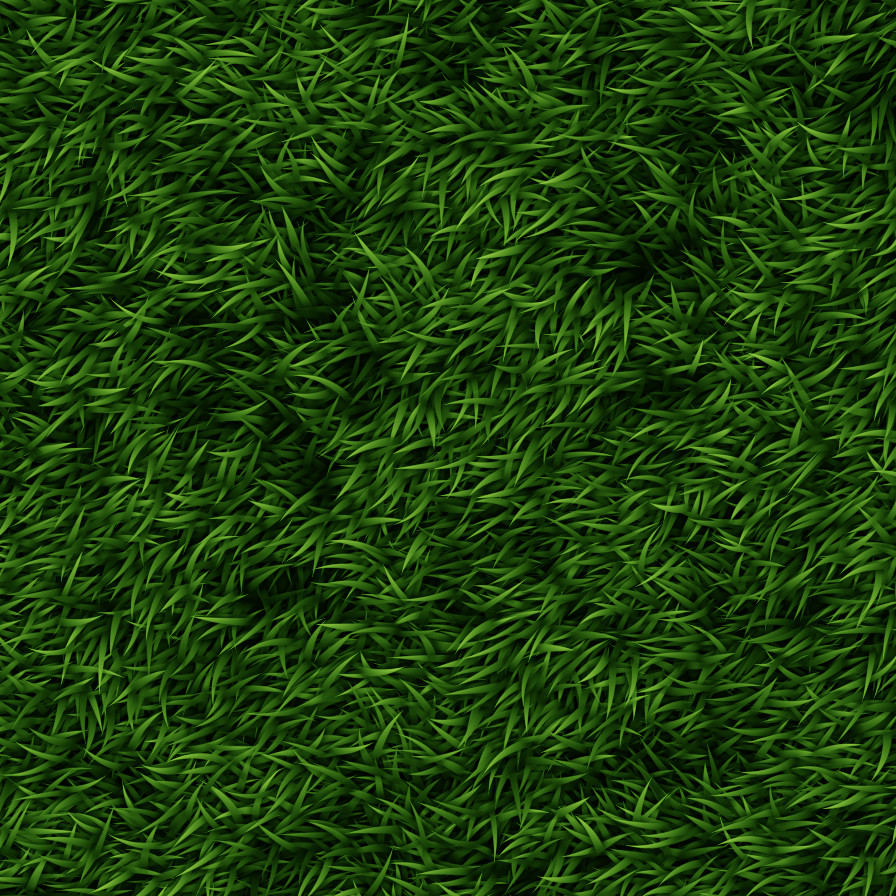
Give the GLSL for this texture, as a WebGL 2 fragment shader.

```glsl
#version 300 es
precision highp float;
// Dense grass lawn seen from above: layered, curved blades with dark roots and bright tips.
uniform vec2 u_resolution;
out vec4 fragColor;

const float CELL = 1.0 / 24.0;
const int LAYERS = 18;

float hash(vec2 p) {
    return fract(sin(dot(p, vec2(127.1, 311.7))) * 43758.5453);
}

vec4 hash4(vec2 p) {
    return vec4(hash(p), hash(p + 19.19), hash(p + 47.43), hash(p + 73.71));
}

float noise(vec2 p) {
    vec2 i = floor(p), f = fract(p);
    f = f * f * (3.0 - 2.0 * f);
    return mix(mix(hash(i), hash(i + vec2(1, 0)), f.x),
               mix(hash(i + vec2(0, 1)), hash(i + vec2(1, 1)), f.x), f.y);
}

// Lays one blade over the brightness already drawn below it.
float drawBlade(float below, vec2 offset, vec2 centre, vec4 rnd, float depth, float edge) {
    float clump = 0.25 * noise(centre * 11.0) + 0.75 * noise(centre * 25.0 + 5.0);
    clump = smoothstep(0.1, 0.7, clump);
    // Upper blades are missing in the hollows between tufts
    if (depth > 0.5 + 1.1 * clump) return below;

    // Most blades lean left, some point up and to the right
    float angle = 3.35 + 2.0 * (noise(centre * 9.0 + 31.0) - 0.5) + 1.8 * (rnd.x - 0.5);
    if (rnd.y < 0.27) angle = 0.6 + 1.5 * (rnd.x - 0.5);
    vec2 dir = vec2(cos(angle), sin(angle));
    vec2 q = vec2(dot(offset, dir), dot(offset, vec2(-dir.y, dir.x)));

    // Curved spine with a pointed tip
    float halfLength = CELL * mix(0.55, 0.9, rnd.z);
    float s = q.x / halfLength;
    float t = 0.5 + 0.5 * s;
    float bend = 0.5 * (fract(rnd.y * 13.0) - 0.5);
    float across = (q.y - bend * halfLength * (s * s - 0.3)) / sqrt(1.0 + 4.0 * bend * bend * s * s);
    float width = mix(0.0033, 0.0052, fract(rnd.z * 17.0)) * (1.0 - t * t);
    float d = abs(across) - width;

    float rootFade = smoothstep(0.0, 0.3, t);
    float body = (1.0 - smoothstep(-edge, edge, d)) * rootFade;
    float shadow = (1.0 - smoothstep(0.0, 0.008, d)) * rootFade * (1.0 - smoothstep(0.8, 1.05, t));

    // Brighter toward the tip and on the upper side
    float side = clamp(across / max(width, 0.001), -1.0, 1.0) * dir.x;
    float shade = 0.06 + 1.04 * clamp(t, 0.0, 1.0);
    shade *= mix(0.55, 1.3, rnd.w) * mix(0.6, 1.1, clump);
    shade *= mix(0.35, 1.1, depth) * (0.95 + 0.22 * side);
    return mix(below * (1.0 - 0.34 * shadow), shade, body);
}

void main() {
    vec2 uv = gl_FragCoord.xy / u_resolution.y;
    float edge = max(0.8 / u_resolution.y, 0.0009);
    float light = 0.05 + 0.05 * noise(uv * 30.0);

    // Painted from the deepest layer up to the topmost
    for (int layer = 0; layer < LAYERS; layer++) {
        float depth = float(layer) / float(LAYERS - 1);
        vec2 shift = vec2(0.37, 0.61) * float(layer);
        vec2 home = floor(uv / CELL + shift);
        for (int y = -1; y <= 1; y++) {
            for (int x = -1; x <= 1; x++) {
                vec2 id = home + vec2(x, y);
                vec2 seed = id + 7.37 * float(layer);
                vec2 jitter = vec2(hash(seed + 3.1), hash(seed + 11.7));
                vec2 centre = (id + jitter - shift) * CELL;
                vec2 offset = uv - centre;
                if (dot(offset, offset) > CELL * CELL) continue;
                light = drawBlade(light, offset, centre, hash4(seed), depth, edge);
            }
        }
    }

    // Compress highlights, then tint from deep green to yellow green
    float g = 1.2 * light / (1.0 + 0.85 * light);
    fragColor = vec4(0.2 * g + 0.7 * g * g, g, 0.43 * g * g, 1.0);
}
```
